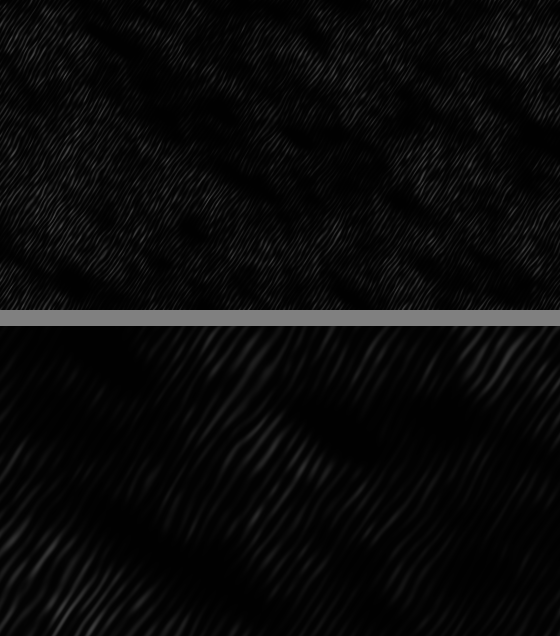
Top, the full canvas; bottom, a detail of the centre.
Write a Shadertoy shader that draws this texture.

```glsl
// Dark brushed cloth: short slanted grey strokes gathered in small soft patches on black.

// Lengths are in canvas heights; frequencies are repeats per height (across, along).
const vec2 STROKE_DIR = vec2(0.545, 0.838);
const float STROKE_FREQ = 80.0;
const float STROKE_WANDER = 1.1;             // phase drift, in strokes
const vec2 WANDER_FREQ = vec2(14.0, 9.0);
const vec2 KINK_FREQ = vec2(45.0, 24.0);
const vec2 GRAIN_FREQ = vec2(92.0, 36.0);
const vec2 SPECKLE_FREQ = vec2(165.0, 60.0);
const vec2 PATCH_FREQ = vec2(8.0, 14.0);
const vec2 BAND_FREQ = vec2(2.6, 9.0);
const float PATCH_LOW = 0.20;
const float PATCH_HIGH = 0.86;
const float GAIN = 0.36;
const float SHOULDER = 1.7;                  // softens the brightest strokes
const float BASE_LEVEL = 0.005;
const float TAU = 6.2831853;

float hash(vec2 cell) {
    return fract(sin(dot(cell, vec2(127.1, 311.7))) * 43758.5453);
}

float noise(vec2 p) {
    vec2 cell = floor(p);
    vec2 f = fract(p);
    f = f * f * (3.0 - 2.0 * f);
    float low = mix(hash(cell), hash(cell + vec2(1.0, 0.0)), f.x);
    float high = mix(hash(cell + vec2(0.0, 1.0)), hash(cell + vec2(1.0, 1.0)), f.x);
    return mix(low, high, f.y);
}

// Lit patches, stretched across the strokes into broken diagonal bands
float patches(vec2 q) {
    float n = 0.46 * noise(q * PATCH_FREQ + 17.0)
            + 0.27 * noise(q * BAND_FREQ + 41.0)
            + 0.27 * noise(q * PATCH_FREQ * 2.1 + 73.0);
    return smoothstep(PATCH_LOW, PATCH_HIGH, n);
}

// Near-parallel ridges with a gentle drift and small kinks
float ridges(vec2 q) {
    float drift = STROKE_WANDER * noise(q * WANDER_FREQ + 5.0)
                + 0.45 * noise(q * KINK_FREQ + 29.0);
    float wave = 0.5 + 0.5 * sin(TAU * (q.x * STROKE_FREQ + drift));
    return 0.06 + 0.94 * wave * wave;
}

// Uneven pressure that breaks the ridges into short strokes
float grain(vec2 q) {
    float n = 0.65 * noise(q * GRAIN_FREQ + 11.0)
            + 0.35 * noise(q * SPECKLE_FREQ + 57.0);
    return 0.08 + 1.75 * n * n;
}

void mainImage(out vec4 fragColor, in vec2 fragCoord) {
    vec2 p = fragCoord / iResolution.y;

    // Stroke frame: x across the strokes, y along them
    vec2 across = vec2(STROKE_DIR.y, -STROKE_DIR.x);
    vec2 q = vec2(dot(p, across), dot(p, STROKE_DIR));

    float light = GAIN * patches(q) * ridges(q) * grain(q);
    float level = BASE_LEVEL + light / (1.0 + SHOULDER * light);
    fragColor = vec4(vec3(level), 1.0);
}
```
